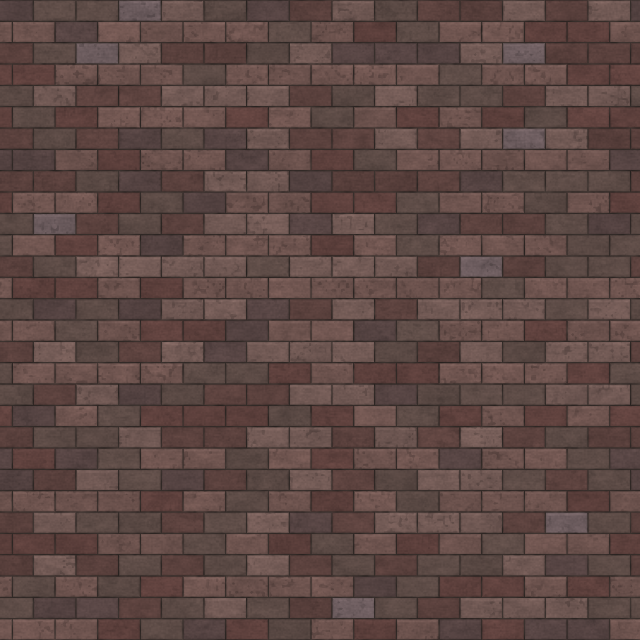
Reproduce this texture procedurally as a Shadertoy shader.

```glsl
float hash(vec2 p) {
    vec3 q = fract(vec3(p.xyx) * 0.1031);
    q += dot(q, q.yzx + 33.33);
    return fract((q.x + q.y) * q.z);
}

float noise(vec2 p) {
    vec2 i = floor(p), f = fract(p);
    f = f * f * (3.0 - 2.0 * f);
    return mix(mix(hash(i), hash(i + vec2(1, 0)), f.x),
               mix(hash(i + vec2(0, 1)), hash(i + vec2(1, 1)), f.x), f.y);
}

float fbm(vec2 p) {
    float sum = 0.0, gain = 0.5;
    for (int i = 0; i < 4; i++) {
        sum += gain * noise(p);
        p = p * 2.03 + 17.3;
        gain *= 0.5;
    }
    return sum / 0.9375;
}

// Fired clay tones; alternate courses favour different batches
vec3 clayColor(float pick, float course) {
    vec3 red = vec3(0.355, 0.255, 0.24);
    vec3 umber = vec3(0.36, 0.292, 0.272);
    vec3 plum = vec3(0.335, 0.265, 0.26);
    if (course < 0.5) {
        if (pick < 0.54) return vec3(0.43, 0.328, 0.308);
        if (pick < 0.74) return red + vec3(0.015, 0.0, 0.0);
        return pick < 0.92 ? umber : plum;
    }
    if (pick < 0.34) return vec3(0.445, 0.352, 0.332);
    if (pick < 0.63) return red;
    if (pick < 0.85) return umber;
    return pick < 0.96 ? plum : vec3(0.425, 0.362, 0.37);
}

void mainImage(out vec4 fragColor, in vec2 fragCoord) {
    vec2 uv = fragCoord / iResolution.xy;
    float pixel = 1.0 / min(iResolution.x, iResolution.y);

    // Running bond: 15 bricks by 30 courses
    vec2 grid = vec2(15.0, 30.0);
    vec2 p = uv * grid;
    float course = mod(floor(p.y), 2.0);
    p.x -= 0.29 + 0.49 * course;
    vec2 id = mod(floor(p), grid);
    vec2 local = fract(p);
    vec2 side = min(local, 1.0 - local) / grid;
    float edge = min(side.x, side.y);

    float seed = hash(id + 7.0);
    vec3 color = clayColor(hash(id + 41.0), course);
    float paleness = smoothstep(0.36, 0.43, color.r);
    color *= 0.96 + 0.08 * seed;

    // Cloudy stains, horizontal drag marks and fine grit
    vec2 grain = uv + id * 0.37;
    float cloud = fbm(grain * vec2(45.0, 65.0)) - 0.5;
    float drag = noise(grain * vec2(110.0, 420.0)) - 0.5;
    float grit = noise(grain * 380.0) - 0.5;
    color *= 1.0 + 0.22 * cloud + 0.07 * drag + 0.09 * grit;

    // Dark pits, mostly on pale faces
    float pits = smoothstep(0.62, 0.85, noise(grain * 210.0 + 9.0));
    float patches = smoothstep(0.4, 0.65, fbm(grain * 38.0 + 5.0));
    color *= 1.0 - pits * patches * mix(0.06, 0.15, paleness);

    // Lit upper rim and soft shading toward the joints
    float rim = smoothstep(0.8, 0.89, local.y) * smoothstep(1.0, 0.93, local.y);
    color += rim * vec3(0.035, 0.03, 0.029) * mix(0.25, 1.0, paleness)
           * (0.4 + 1.2 * noise(grain * 130.0));
    color *= 0.9 + 0.1 * smoothstep(0.0, 0.0045, edge);

    // Thin joints of uneven darkness
    float wobble = 0.0004 * (noise(uv * 190.0) - 0.5);
    float face = clamp((edge - 0.0009 - wobble) / pixel + 0.5, 0.0, 1.0);
    vec3 joint = vec3(0.185, 0.157, 0.145) * (0.8 + 0.5 * noise(uv * 70.0));
    fragColor = vec4(mix(joint, color, face), 1.0);
}
```
